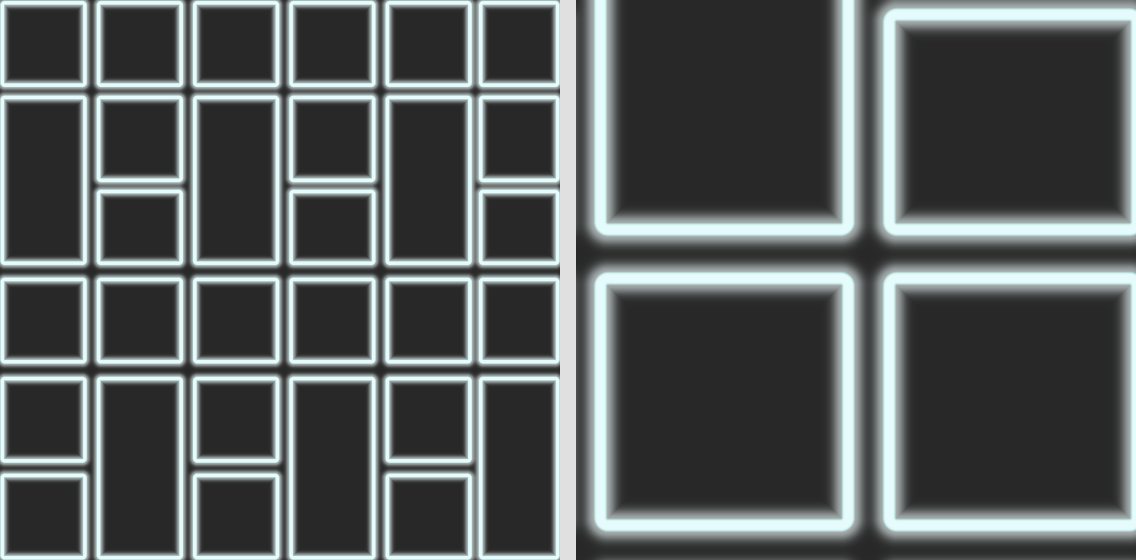
Left: the whole. Right: its middle third, enlarged.
This pattern is drawn by a Shadertoy shader. Its source:

```glsl
// Glowing neon frames on charcoal: six columns and six uneven rows of rounded
// boxes, with pairs of rows merged into tall boxes in alternate columns.
// Each frame is a rounded-box distance field with a thin core and a soft halo.

const int COLUMNS = 6;
const int ROWS = 6;
const float COLUMN_PITCH = 0.1719;
const float BOX_WIDTH = 0.1475;
const float MARGIN = 0.0041;
const float LAST_COLUMN_SHIFT = 0.0052;
const float CORNER_RADIUS = 0.0046;
const float LINE_HALF_WIDTH = 0.0036;
const float HALO_RADIUS = 0.0057;

const vec3 CHARCOAL = vec3(0.157, 0.157, 0.157);
const vec3 HALO = vec3(0.48, 0.51, 0.51);
const vec3 LINE_CORE = vec3(0.90, 0.99, 0.99);
const vec3 LINE_RIM = vec3(0.80, 0.95, 0.95);

// Bottom and top of each row, counted upward
const vec2 ROW_SPAN[ROWS] = vec2[ROWS](
    vec2(0.004, 0.151), vec2(0.177, 0.324), vec2(0.354, 0.501),
    vec2(0.530, 0.658), vec2(0.678, 0.826), vec2(0.848, 0.995));

// Signed distance to a rounded box given by two opposite corners
float roundedBox(vec2 p, vec2 low, vec2 high, float radius) {
    vec2 q = abs(p - 0.5 * (low + high)) - 0.5 * (high - low) + radius;
    return length(max(q, 0.0)) + min(max(q.x, q.y), 0.0) - radius;
}

// Left and right sides of a column; the last one is narrower
vec2 columnSpan(int column) {
    float left = MARGIN + COLUMN_PITCH * float(column);
    if (column == COLUMNS - 1) left -= LAST_COLUMN_SHIFT;
    return vec2(left, min(left + BOX_WIDTH, 1.0 - MARGIN));
}

// True where a row joins the one above it
bool startsTallBox(int column, int row) {
    bool oddColumn = column % 2 == 1;
    return (row == 0 && oddColumn) || (row == 3 && !oddColumn);
}

// Gaussian falloff outside the line
float halo(float edge, float radius) {
    float t = max(edge, 0.0) / radius;
    return exp(-t * t);
}

void mainImage(out vec4 fragColor, in vec2 fragCoord) {
    vec2 p = fragCoord / iResolution.xy;
    float softness = max(0.75 / iResolution.y, 0.0009);
    float glow = 0.0;
    float nearest = 1.0;

    // Gather the halos and the closest frame
    for (int column = 0; column < COLUMNS; column++) {
        vec2 sides = columnSpan(column);
        for (int row = 0; row < ROWS; row++) {
            vec2 span = ROW_SPAN[row];
            if (startsTallBox(column, row)) {
                row++;
                span.y = ROW_SPAN[row].y;
            }
            float d = abs(roundedBox(p, vec2(sides.x, span.x),
                                     vec2(sides.y, span.y), CORNER_RADIUS));
            glow += halo(d - LINE_HALF_WIDTH, HALO_RADIUS);
            nearest = min(nearest, d);
        }
    }

    // Halo first, then the bright line with its cooler rim
    vec3 color = CHARCOAL + HALO * min(glow, 1.0);
    vec3 line = mix(LINE_CORE, LINE_RIM,
                    smoothstep(0.5, 1.0, nearest / LINE_HALF_WIDTH));
    float coverage = 1.0 - smoothstep(-softness, softness, nearest - LINE_HALF_WIDTH);
    fragColor = vec4(mix(color, line, coverage), 1.0);
}
```
